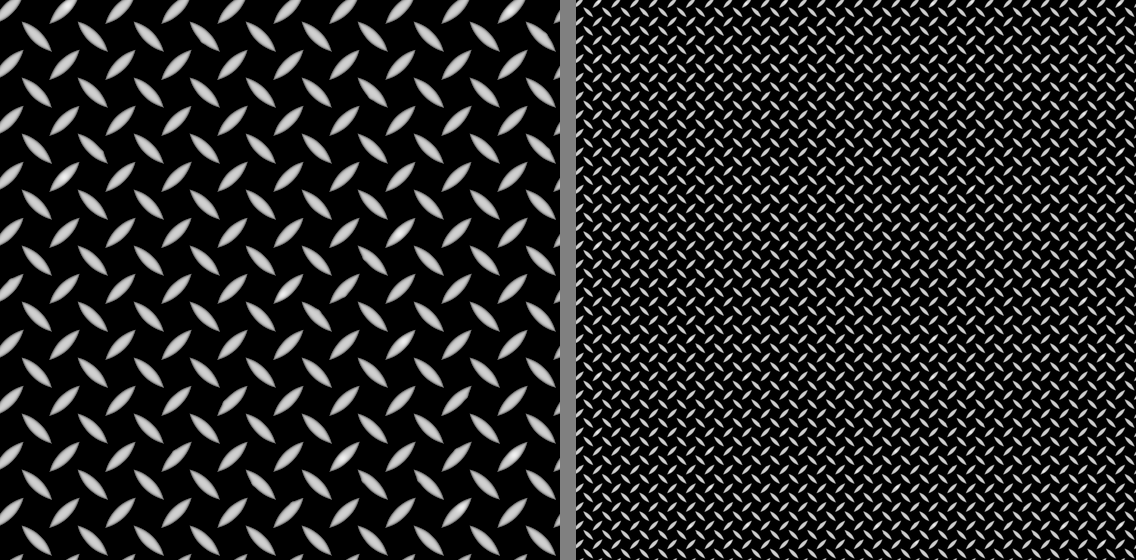
Left, the tile; right, the same tile 3 across and 3 down.
Write a WebGL 1 fragment shader that draws this pattern.

```glsl
precision highp float;

uniform vec2 u_resolution;

// Lengths are in cells; the canvas is REPEATS cells wide and high.
const float REPEATS = 10.0;
const vec2 RISING_CENTRE = vec2(0.152, 0.843);
const vec2 FALLING_CENTRE = vec2(0.655, 0.347);
const float HALF_LENGTH = 0.385;
const float HALF_WIDTH = 0.113;
const float TIP_RADIUS = 0.012;
const float BEVEL = 0.0215;
const float STUD_GREY = 0.825;
const float NOISE_PER_CELL = 5.0;
const float EDGE_WOBBLE = 0.004;
const float CHIP_SHARE = 0.10;
const float CHIP_HEIGHT = 0.016;
const float CHIP_RADIUS = 0.05;
const float SHINE_SHARE = 0.06;
const float SHINE_RADIUS = 0.10;
const float SHINE_GAIN = 0.15;

float hash(vec2 p) {
  vec3 q = fract(p.xyx * vec3(0.1031, 0.1030, 0.0973));
  q += dot(q, q.yzx + 33.33);
  return fract((q.x + q.y) * q.z);
}

// Dot product of a lattice point's random direction with the offset from it.
float latticeSlope(vec2 corner, vec2 offset, float period) {
  float angle = 6.2832 * hash(mod(corner, period) + 7.0);
  return dot(vec2(cos(angle), sin(angle)), offset);
}

// Gradient noise that wraps after a whole number of lattice steps.
float gradientNoise(vec2 p, float period) {
  vec2 i = floor(p);
  vec2 f = p - i;
  vec2 w = f * f * f * (f * (f * 6.0 - 15.0) + 10.0);
  vec2 e = vec2(1.0, 0.0);
  float low = mix(latticeSlope(i, f, period),
                  latticeSlope(i + e.xy, f - e.xy, period), w.x);
  float high = mix(latticeSlope(i + e.yx, f - e.yx, period),
                   latticeSlope(i + e.xx, f - e.xx, period), w.x);
  return mix(low, high, w.y);
}

// Signed distance to a lens with slightly rounded tips, long along y.
float lensDistance(vec2 p) {
  p = abs(p);
  float a = HALF_LENGTH - TIP_RADIUS;
  float b = HALF_WIDTH - TIP_RADIUS;
  float arcRadius = (a * a + b * b) / (2.0 * b);
  float arcOffset = arcRadius - b;
  float d = (p.y - a) * arcOffset > p.x * a
    ? length(p - vec2(0.0, a))
    : length(p + vec2(arcOffset, 0.0)) - arcRadius;
  return d - TIP_RADIUS;
}

float spot(vec2 p, float radius) {
  return exp(-dot(p, p) / (radius * radius));
}

// Brightness of one lattice of studs; slant is 1 for rising, -1 for falling.
float studs(vec2 p, vec2 centre, float slant, float wobble, float pixel) {
  vec2 shifted = p - centre + 0.5;
  vec2 id = mod(floor(shifted), REPEATS) + 20.0 * (slant + 2.0);
  vec2 q = fract(shifted) - 0.5;
  vec2 along = vec2(1.0, slant) * 0.70711;
  vec2 local = vec2(dot(q, vec2(along.y, -along.x)), dot(q, along));

  // Occasional swelling on one flank
  float chipped = step(hash(id + 3.7), CHIP_SHARE);
  float side = sign(hash(id + 5.3) - 0.5);
  vec2 chipAt = vec2(side * HALF_WIDTH * 0.8, (hash(id + 9.1) - 0.5) * 0.4);
  float chip = chipped * CHIP_HEIGHT * spot(local - chipAt, CHIP_RADIUS);

  // Rounded bevel rising to a flat top
  float depth = wobble + chip - lensDistance(local);
  float cover = smoothstep(-0.5 * pixel, 0.5 * pixel, depth);
  float grey = STUD_GREY * (1.0 - exp(-max(depth, 0.0) / BEVEL));

  // Polished patch on a few rising studs
  float polished = step(hash(id + 1.9), SHINE_SHARE) * step(0.0, slant);
  vec2 shineAt = vec2(0.0, (hash(id + 6.5) - 0.5) * 0.3);
  grey *= 1.0 + SHINE_GAIN * polished * spot(local - shineAt, SHINE_RADIUS);
  return grey * cover;
}

void main() {
  vec2 p = gl_FragCoord.xy / u_resolution * REPEATS;
  float pixel = REPEATS / min(u_resolution.x, u_resolution.y);
  float wobble = EDGE_WOBBLE
    * gradientNoise(p * NOISE_PER_CELL, REPEATS * NOISE_PER_CELL);
  float grey = max(studs(p, RISING_CENTRE, 1.0, wobble, pixel),
                   studs(p, FALLING_CENTRE, -1.0, wobble, pixel));
  gl_FragColor = vec4(vec3(grey), 1.0);
}
```
